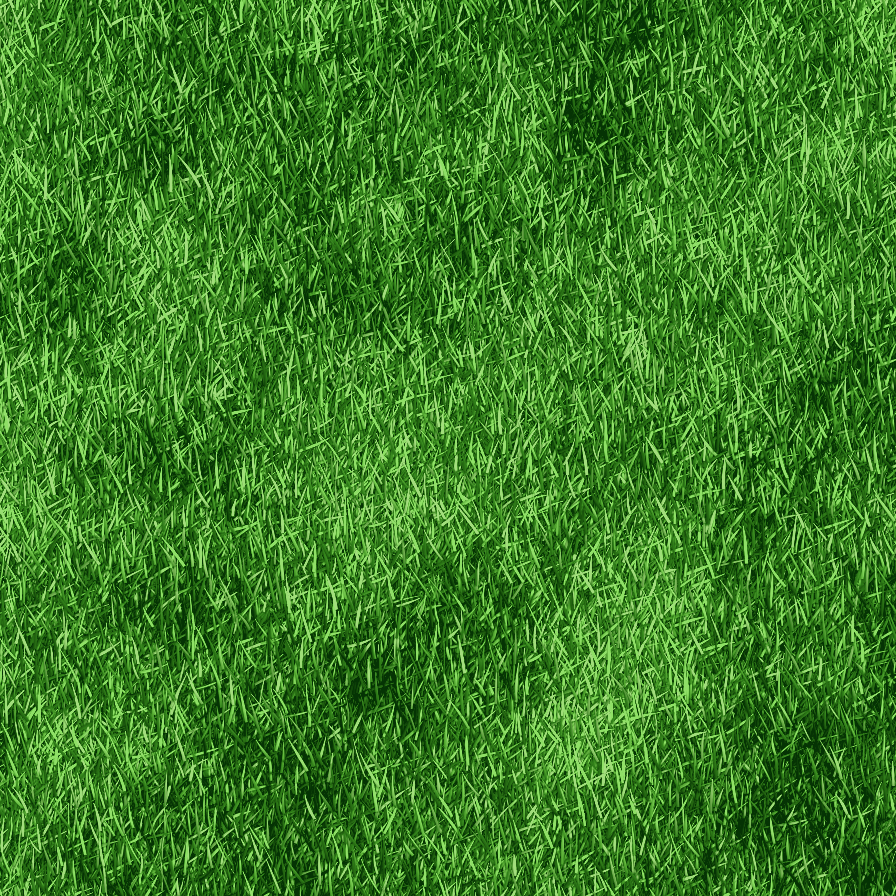
Give the GLSL for this texture, as a Shadertoy shader.

```glsl
vec3 hash3(vec2 p) {
    vec3 h = fract(p.xyx * vec3(0.1031, 0.1030, 0.0973));
    h += dot(h, h.yxz + 33.33);
    return fract((h.xxy + h.yzz) * h.zyx);
}

float valueNoise(vec2 p) {
    vec2 i = floor(p), f = fract(p);
    f = f * f * (3.0 - 2.0 * f);
    return mix(mix(hash3(i).x, hash3(i + vec2(1, 0)).x, f.x),
               mix(hash3(i + vec2(0, 1)).x, hash3(i + vec2(1, 1)).x, f.x), f.y);
}

mat2 rotation(float angle) {
    float c = cos(angle), s = sin(angle);
    return mat2(c, s, -s, c);
}

float ramp(float from, float to, float t) {
    return clamp((t - from) / (to - from), 0.0, 1.0);
}

// Tone from 0 (soil shadow) to 1 (sunlit blade)
vec3 grassColor(float tone, float pale) {
    vec3 color = mix(vec3(0.02, 0.20, 0.015), vec3(0.13, 0.38, 0.06), ramp(0.0, 0.23, tone));
    color = mix(color, vec3(0.19, 0.50, 0.10), ramp(0.23, 0.46, tone));
    color = mix(color, vec3(0.33, 0.66, 0.19), ramp(0.46, 0.70, tone));
    color = mix(color, vec3(0.56, 0.88, 0.40), ramp(0.70, 1.0, tone));
    return color + pale * ramp(0.45, 0.65, tone) * vec3(0.08, -0.01, 0.09);
}

void mainImage(out vec4 fragColor, in vec2 fragCoord) {
    vec2 uv = fragCoord / iResolution.y;
    float edge = 0.6 / iResolution.y;
    vec2 cellSize = vec2(0.010, 0.036);

    // Broad light and dark patches of lawn
    float patches = 0.6 * valueNoise(uv * 4.5 + 3.0) + 0.4 * valueNoise(uv * 12.0 + 20.0) - 0.5;

    float tone = 0.1, pale = 0.0;

    // Layers of blades from the soil upward, each with its own main direction
    for (int layer = 0; layer < 24; layer++) {
        float n = float(layer);
        float turn = fract(n * 0.618) - 0.5;
        vec2 q = rotation(turn * (1.0 + 4.0 * turn * turn) + 0.08) * uv / cellSize + n * 17.3;
        vec2 home = floor(q);

        for (int y = -1; y <= 1; y++)
        for (int x = -1; x <= 1; x++) {
            vec2 cell = home + vec2(x, y);
            vec3 place = hash3(cell + 61.0 * n);
            if (place.z > 0.95) continue;
            vec3 form = hash3(cell + 43.0 * n + 511.0);
            vec3 tint = hash3(cell + 29.0 * n + 907.0);

            // Tapered, slightly bent blade
            vec2 p = rotation((form.x - 0.5) * 0.75) * ((q - cell - place.xy) * cellSize);
            float halfLength = mix(0.009, 0.022, form.y);
            float along = p.y / halfLength;
            p.x += 0.003 * (tint.z - 0.5) * along * along;
            float width = mix(0.0008, 0.0017, form.z) * (1.0 - 0.7 * smoothstep(-0.2, 1.0, along));
            float d = max(abs(p.x) - width, abs(p.y) - halfLength);

            // Shadow cast on the layers below
            tone *= 1.0 - 0.25 * smoothstep(0.0025, 0.0, d);

            // Lit blade with a bright side and tip
            float side = clamp(p.x / width, -1.0, 1.0);
            float bladeTone = mix(0.26, 1.12, pow(tint.x, 1.2)) * (0.88 + 0.18 * along);
            bladeTone += 0.07 * side + 0.60 * patches + 0.10 * (n / 23.0 - 0.5);
            float cover = smoothstep(edge, -edge, d);
            tone = mix(tone, bladeTone, cover);
            pale = mix(pale, smoothstep(0.45, 0.8, tint.y), cover);
        }
    }

    // Hard sunlight contrast
    tone = (tone - 0.42) * 1.75 + 0.45;
    fragColor = vec4(grassColor(clamp(tone, 0.0, 1.0), pale), 1.0);
}
```
